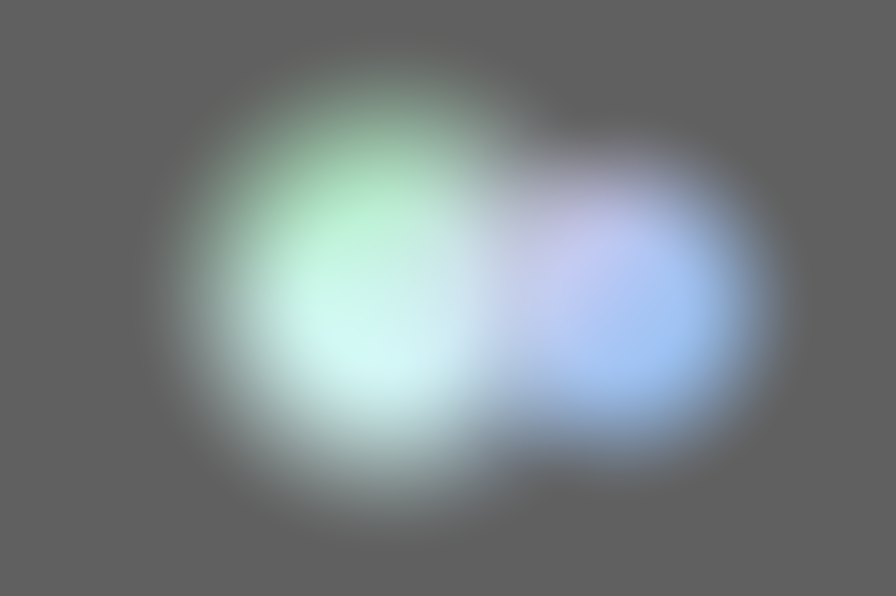
A Shadertoy shader for this background:

```glsl
const vec3 GREY  = vec3(0.378, 0.377, 0.376);
const vec3 GREEN = vec3(0.69, 0.95, 0.77);
const vec3 CYAN  = vec3(0.84, 0.99, 0.98);
const vec3 LILAC = vec3(0.86, 0.80, 0.95);
const vec3 BLUE  = vec3(0.59, 0.76, 0.96);

// Soft disc: opaque inside the inner radius, clear beyond the outer one
float softDisc(vec2 p, vec2 center, float inner, float outer) {
    return 1.0 - smoothstep(inner, outer, length(p - center));
}

// Colour in rgb, premultiplied by a Gaussian weight in alpha
vec4 tint(vec2 p, vec2 center, vec3 color, float spread) {
    vec2 d = p - center;
    return vec4(color, 1.0) * exp(-dot(d, d) / spread);
}

// Weighted mean of the light colours
vec3 blendedLight(vec2 p, float spread) {
    vec4 sum = tint(p, vec2(0.645, 0.74), GREEN, spread)
             + tint(p, vec2(0.655, 0.42), CYAN, spread)
             + tint(p, vec2(0.918, 0.58), LILAC, spread)
             + tint(p, vec2(1.170, 0.47), BLUE, spread)
             + tint(p, vec2(1.050, 0.32), BLUE, spread);
    return sum.rgb / sum.a;
}

void mainImage(out vec4 fragColor, in vec2 fragCoord) {
    vec2 p = fragCoord / iResolution.xy * vec2(1.5, 1.0);

    // Two overlapping glows joined into one cloud
    float leftGlow = softDisc(p, vec2(0.656, 0.510), 0.11, 0.445);
    float rightGlow = softDisc(p, vec2(1.035, 0.488), 0.09, 0.335);
    float coverage = 1.0 - (1.0 - leftGlow) * (1.0 - rightGlow);

    vec3 color = mix(GREY, blendedLight(p, 0.042), coverage);
    fragColor = vec4(color, 1.0);
}
```
